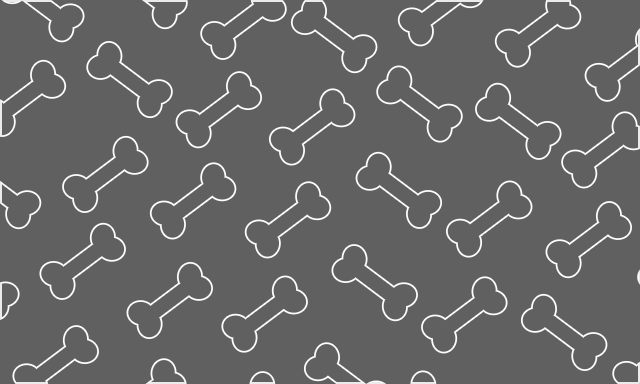
Write a Shadertoy shader that draws this pattern.

```glsl
// Scattered white outlines of dog bones, tilted two ways, on flat dark grey.

const vec3 GREY = vec3(0.378);
const vec3 WHITE = vec3(0.992);
const float CANVAS_HEIGHT = 4.62;       // in units of about one bone width
const vec2 CELL = vec2(1.20, 1.12);     // spacing of the bones
const vec2 JITTER = vec2(0.10, 0.14);   // full range of random shift
const float SHEAR = 0.25;               // slant of the columns
const float HALF_STROKE = 0.0106;
const float EDGE_INSET = 0.012;

vec2 hash2(vec2 p) {
    vec3 q = fract(p.xyx * vec3(0.1031, 0.1030, 0.0973));
    q += dot(q, q.yzx + 33.33);
    return fract((q.xx + q.yz) * q.zy);
}

float boxDistance(vec2 p, vec2 halfSize) {
    vec2 q = abs(p) - halfSize;
    return length(max(q, 0.0)) + min(max(q.x, q.y), 0.0);
}

// First-order distance to an ellipse
float ellipseDistance(vec2 p, vec2 radii) {
    float k = length(p / radii);
    float slope = length(p / (radii * radii));
    return k * (k - 1.0) / max(slope, 1e-4);
}

// Bone along the x axis: a shaft and four lobes leaning outwards
float boneDistance(vec2 p) {
    p = abs(p);
    vec2 q = p - vec2(0.367, 0.085);
    vec2 leaning = vec2(q.x + q.y, q.y - q.x) * 0.7071;
    float lobe = ellipseDistance(leaning, vec2(0.165, 0.145));
    float shaft = boxDistance(p, vec2(0.36, 0.098));
    return min(lobe, shaft);
}

// Nearest bone in slanted columns, each with its own vertical offset
float scatteredBones(vec2 p, float seed) {
    float column = floor((p.x - SHEAR * p.y) / CELL.x);
    float nearest = 10.0;
    for (int i = -1; i <= 1; i++) {
        float c = column + float(i);
        float offset = hash2(vec2(c + seed, seed)).x;
        float row = floor(p.y / CELL.y - offset);
        for (int j = -1; j <= 1; j++) {
            vec2 id = vec2(c, row + float(j));
            vec2 shift = (hash2(id + seed) - 0.5) * JITTER;
            vec2 center = (id + vec2(0.5, 0.5 + offset)) * CELL + shift;
            center.x += SHEAR * center.y;

            // Mirror about half of the bones, then turn onto the axis
            vec2 q = p - center;
            q.x *= hash2(id + seed * 2.0).y < 0.5 ? -1.0 : 1.0;
            q = vec2(0.8 * q.x - 0.6 * q.y, 0.6 * q.x + 0.8 * q.y);
            nearest = min(nearest, boneDistance(q));
        }
    }
    return nearest;
}

void mainImage(out vec4 fragColor, in vec2 fragCoord) {
    float pixel = CANVAS_HEIGHT / iResolution.y;
    vec2 p = fragCoord * pixel;
    vec2 halfCanvas = 0.5 * iResolution.xy * pixel;

    // Bones cut by the border are closed with a line along it
    float canvas = boxDistance(p - halfCanvas, halfCanvas - EDGE_INSET);
    float d = max(scatteredBones(p, 17.0), canvas);

    // Smooth outline
    float stroke = clamp((HALF_STROKE - abs(d)) / pixel + 0.5, 0.0, 1.0);
    fragColor = vec4(mix(GREY, WHITE, stroke), 1.0);
}
```
